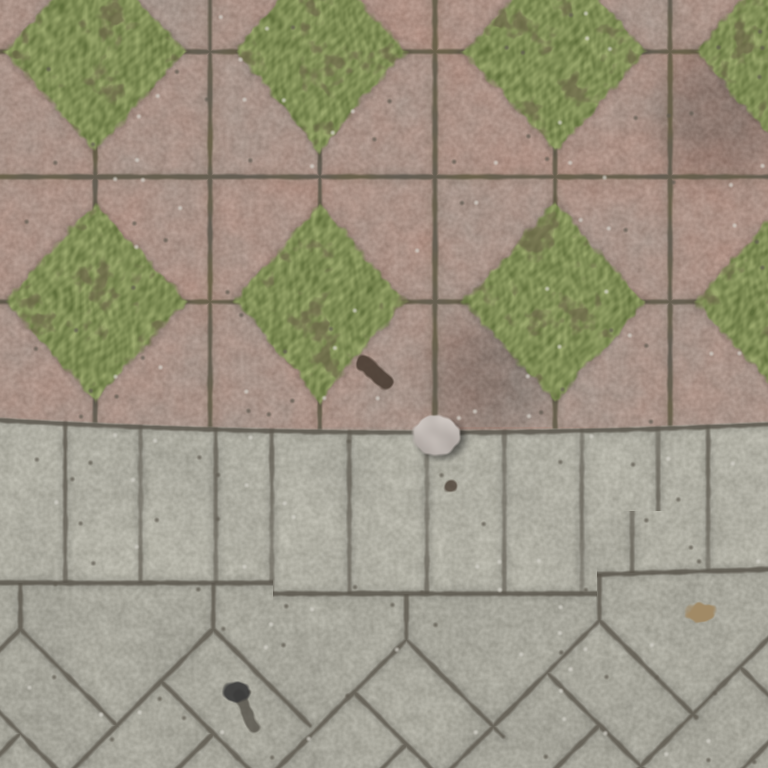
A WebGL 2 fragment shader for this texture:

```glsl
#version 300 es
precision highp float;
// Weathered paving seen from above: rose pavers with grass diamonds, a course
// of upright grey bricks and a herringbone field. Joints are distance fields;
// stone grain and grass blades come from gradient noise.
uniform vec2 u_resolution;
out vec4 fragColor;

const vec3 ROSE = vec3(.69, .56, .51), ROSE_GREY = vec3(.64, .585, .55);
const vec3 CONCRETE = vec3(.685, .68, .635), JOINT = vec3(.37, .35, .31);
const vec3 GRASS_DARK = vec3(.37, .43, .23), GRASS_LIGHT = vec3(.61, .66, .43);
const vec3 SOIL = vec3(.40, .37, .27), DROPPING = vec3(.27, .22, .18);
const vec2 CELL = vec2(.1497, .1628), GRID = vec2(.124, .607);

float hash(vec2 p) {
  p = fract(p * vec2(.1731, .3197));
  p += dot(p, p.yx + 33.3);
  return fract((p.x + p.y) * p.x * 17.3);
}

vec2 gradient(vec2 cell) {
  float a = 6.2832 * hash(cell);
  return vec2(cos(a), sin(a));
}

// Gradient noise, about -0.7 to 0.7
float noise(vec2 p) {
  vec2 i = floor(p), f = fract(p), u = f * f * f * (f * (f * 6. - 15.) + 10.);
  vec2 e = vec2(1, 0);
  float low = mix(dot(gradient(i), f), dot(gradient(i + e), f - e), u.x);
  float high = mix(dot(gradient(i + e.yx), f - e.yx), dot(gradient(i + 1.), f - 1.), u.x);
  return mix(low, high, u.y);
}

float fbm(vec2 p) {
  float sum = 0., amp = 1.;
  for (int i = 0; i < 4; i++) {
    sum += amp * noise(p);
    p = mat2(1.6, 1.2, -1.2, 1.6) * p + 7.1;
    amp *= .6;
  }
  return sum;
}

float segment(vec2 p, vec2 a, vec2 b) {
  vec2 d = b - a;
  return length(p - a - d * clamp(dot(p - a, d) / dot(d, d), 0., 1.));
}

float cover(float d, float soft) {
  return 1. - smoothstep(-soft, soft, d);
}

float ellipse(vec2 p, vec2 centre, vec2 radius) {
  return (length((p - centre) / radius) - 1.) * min(radius.x, radius.y);
}

float repeatLine(float x, float start, float gap) {
  return abs(mod(x - start + .5 * gap, gap) - .5 * gap);
}

// Stepped lower edge of the upright bricks
float courseEdge(float x) {
  return x < .355 ? .241 : x < .777 ? .227 : .252 + .03 * (x - .777);
}

float courseJoints(vec2 p) {
  if (p.x < .33) return repeatLine(p.x, .085, .098);
  if (p.x < .79) return repeatLine(p.x, .354, .1009);
  return min(abs(p.x - .922), abs(p.x - (p.y > .335 ? .857 : .823)));
}

float herringboneJoints(vec2 p) {
  float d = 1.;
  for (int k = 0; k < 6; k++) {
    float x = .0265 + .2513 * float(k);
    vec2 q = p - vec2(x, courseEdge(x) - .06);
    d = min(d, segment(q, vec2(0), vec2(0, .06)));
    d = min(d, segment(q, vec2(0), vec2(-.25)));
    d = min(d, segment(q, vec2(0), vec2(.126, -.126)));
    d = min(d, segment(q, vec2(-.068), vec2(.062, -.198)));
    d = min(d, segment(q, vec2(0, -.136), vec2(-.07, -.206)));
  }
  return d;
}

vec3 grass(vec2 p) {
  float bend = noise(p * 14.);
  float blades = noise(vec2(p.x + .01 * bend, p.y) * vec2(150, 65))
               + noise(vec2(p.x + p.y, p.y - p.x) * vec2(50, 110));
  float patchy = fbm(p * 18.);
  vec3 col = mix(GRASS_DARK, GRASS_LIGHT, clamp(.57 + .5 * blades + .25 * patchy, 0., 1.));
  return mix(col, SOIL, .65 * smoothstep(.15, .65, patchy + .5 * noise(p * 70.)));
}

vec3 rosePaving(vec2 p, float grain, float soft) {
  vec2 q = p + vec2(.012 * exp(-pow((p.x - .49) / .1, 2.)), 0) - GRID;
  float tint = hash(floor(q / CELL) + 9.) * .5 + .3 + .4 * fbm(p * 11.);
  vec3 col = mix(ROSE, ROSE_GREY, clamp(tint, 0., 1.));
  col *= 1. - .17 * cover(length(p - vec2(.635, .51)) - .07, .05)
            - .17 * cover(length(p - vec2(.94, .85)) - .08, .05);
  vec2 line = abs(q - CELL * max(round(q / CELL), vec2(-9, 0)));
  float d = min(line.x, line.y) + .0015 * noise(p * 45.);
  vec3 seam = mix(JOINT, SOIL, .5 + noise(p * 20.));
  col = mix(col + grain, seam, .8 * cover(d - .003, soft) + .13 * cover(d - .008, .008));
  // Grass fills every second grid crossing
  vec2 g = abs(mod(q + CELL, 2. * CELL) - CELL) / vec2(.117, .129);
  float edge = (g.x + g.y - 1.) * .086 + .005 * noise(p * 28.) + .005 * noise(p * 90.);
  col *= 1. - .12 * cover(edge - .004, .006);
  return mix(col, grass(p), cover(edge, soft + .001));
}

vec3 greyPaving(vec2 p, float border, float grain, float soft) {
  float edge = courseEdge(p.x);
  bool upright = p.y > edge;
  float d = upright ? courseJoints(p) : herringboneJoints(p);
  float faint = upright ? .55 + .5 * noise(vec2(p.x * 17., p.y * 6.)) : .8;
  vec3 col = CONCRETE * (upright ? 1. : .955) * (1. + .05 * fbm(p * 9.)) + grain;
  float wobble = .0018 * noise(p * 50.);
  float rim = min(abs(p.y - edge), abs(p.y - border));
  col *= 1. - .12 * cover(min(d, rim) - .006, .008);
  col = mix(col, JOINT, faint * cover(d + wobble - .0027, soft));
  return mix(col, JOINT * .95, .82 * cover(rim + wobble - .003, soft));
}

// Loose bits lying on the paving
vec3 litter(vec2 p, vec3 col, float soft) {
  vec2 cell = floor(p * 36.), at = .2 + .6 * vec2(hash(cell + 3.), hash(cell + 61.));
  float speck = cover(length(fract(p * 36.) - at) / 36. - .0025, soft);
  float kind = hash(cell + 17.);
  col = mix(col, kind < .06 ? vec3(.84, .83, .80) : JOINT, kind < .12 ? .7 * speck : 0.);
  float rough = .003 * noise(p * 80.);
  col = mix(col, DROPPING, .85 * cover(segment(p, vec2(.474, .527), vec2(.502, .503)) + rough - .010, soft));
  col = mix(col, DROPPING, .75 * cover(length(p - vec2(.586, .367)) + rough - .008, soft));
  col = mix(col, JOINT * .8, .7 * cover(segment(p, vec2(.312, .095), vec2(.331, .052)) + rough - .007, soft));
  col = mix(col, vec3(.22), .9 * cover(ellipse(p, vec2(.308, .099), vec2(.017, .013)) + rough, soft));
  col = mix(col, vec3(.63, .54, .40), cover(ellipse(p, vec2(.913, .203), vec2(.018, .012)) + 2. * rough, soft));
  col *= 1. - .45 * cover(ellipse(p, vec2(.575, .428), vec2(.031, .025)), .008);
  vec3 pebble = vec3(.74, .71, .69) + .07 * noise(p * 45.) + 1.5 * (p.y - .432);
  return mix(col, pebble, cover(ellipse(p, vec2(.568, .433), vec2(.031, .026)) + rough, soft));
}

void main() {
  vec2 p = gl_FragCoord.xy / u_resolution;
  float soft = max(.0022, 1. / u_resolution.y);
  float border = .437 + .053 * pow(p.x - .55, 2.);
  float grain = .055 * noise(p * 170.) + .045 * fbm(p * 55.);
  vec3 col = mix(greyPaving(p, border, grain, soft), rosePaving(p, grain, soft),
                 smoothstep(-soft, soft, p.y - border - .003));
  fragColor = vec4(litter(p, col, soft), 1);
}
```
